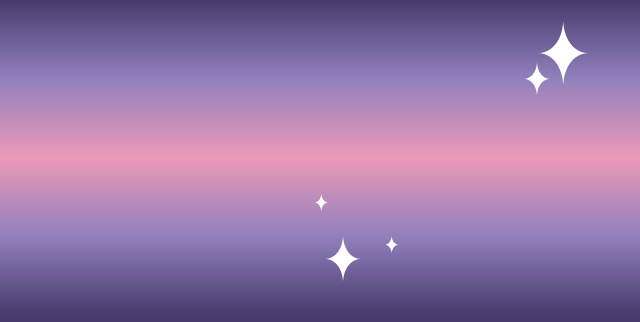
This background is drawn by a Shadertoy shader. Its source:

```glsl
// Dusk sky in violet and pink bands, with five white four-pointed sparkles.

const vec3 DUSK_VIOLET = vec3(0.282, 0.227, 0.424);
const vec3 LAVENDER    = vec3(0.570, 0.502, 0.738);
const vec3 ROSE        = vec3(0.925, 0.602, 0.725);
const vec3 STAR_WHITE  = vec3(1.0);

const float HORIZON     = 0.512;  // height of the rose band
const float BAND_REACH  = 0.490;  // distance from rose to darkest violet
const float STAR_ASPECT = 0.745;  // star width relative to its height
const float STAR_CURVE  = 0.56;   // exponent of the concave outline
const int   AA_GRID     = 4;

// Sparkles: centre as a fraction of the canvas, half height in canvas heights
const int STAR_COUNT = 5;
const vec3 STARS[STAR_COUNT] = vec3[](
    vec3(0.880, 0.835, 0.103),
    vec3(0.839, 0.755, 0.054),
    vec3(0.502, 0.371, 0.029),
    vec3(0.536, 0.196, 0.074),
    vec3(0.612, 0.240, 0.029));

// Mirrored three-stop gradient around the horizon
vec3 skyColor(float height) {
    float t = clamp(abs(height - HORIZON) / BAND_REACH, 0.0, 1.0);
    vec3 inner = mix(ROSE, LAVENDER, clamp(t * 2.0, 0.0, 1.0));
    return mix(inner, DUSK_VIOLET, clamp(t * 2.0 - 1.0, 0.0, 1.0));
}

// 1 inside the concave superellipse, 0 outside
float insideStar(vec2 offset, vec2 halfSize) {
    vec2 q = pow(abs(offset) / halfSize + 1e-6, vec2(STAR_CURVE));
    return step(q.x + q.y, 1.0);
}

// Area coverage, averaged over a grid within one pixel to keep thin tips smooth
float starCoverage(vec2 offset, float halfHeight, float pixel) {
    vec2 halfSize = halfHeight * vec2(STAR_ASPECT, 1.0);
    if (any(greaterThan(abs(offset), halfSize + pixel))) return 0.0;
    float sum = 0.0;
    for (int j = 0; j < AA_GRID; j++) {
        for (int i = 0; i < AA_GRID; i++) {
            vec2 jitter = (vec2(i, j) + 0.5) / float(AA_GRID) - 0.5;
            sum += insideStar(offset + jitter * pixel, halfSize);
        }
    }
    return sum / float(AA_GRID * AA_GRID);
}

void mainImage(out vec4 fragColor, in vec2 fragCoord) {
    float pixel = 1.0 / iResolution.y;
    vec2 canvas = vec2(iResolution.x * pixel, 1.0);
    vec2 p = fragCoord * pixel;

    vec3 color = skyColor(p.y);
    for (int i = 0; i < STAR_COUNT; i++) {
        vec2 offset = p - STARS[i].xy * canvas;
        color = mix(color, STAR_WHITE, starCoverage(offset, STARS[i].z, pixel));
    }
    fragColor = vec4(color, 1.0);
}
```
